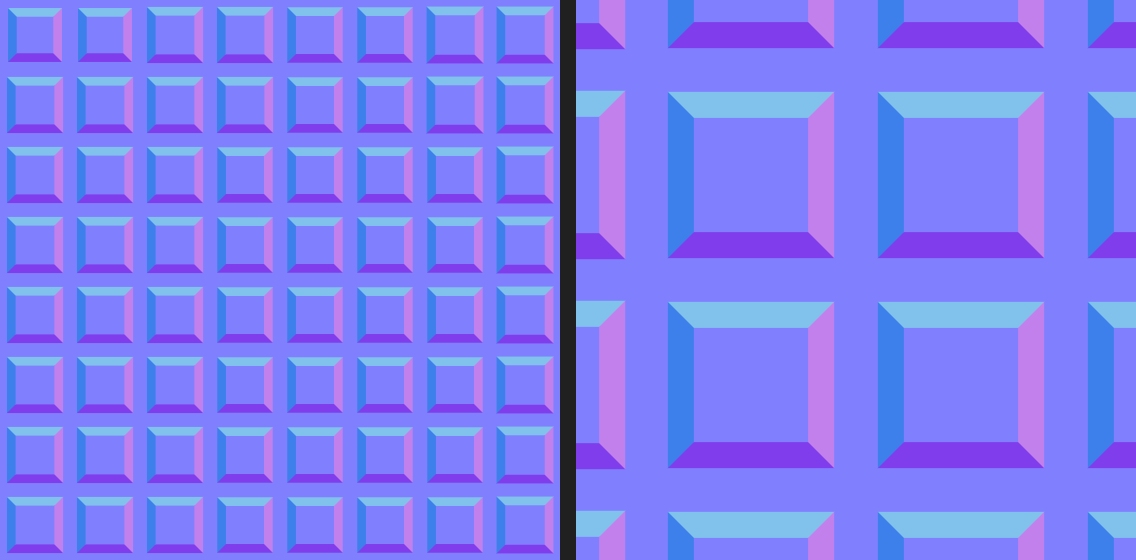
Left, the full canvas; right, a detail of the centre.
Write a Shadertoy shader that draws this texture map.

```glsl
// Tangent-space normal map of an 8 by 8 grid of raised square studs.
// Each cell uses a box distance to mask a bevel ring, whose four faces
// tilt outward; stud size shifts slightly between zones of the grid.

const float REPEATS = 8.0;
const float BEVEL_WIDTH = 0.124;  // in cells
const float BEVEL_TILT = 0.525;   // sideways part of the bevel normal
const float BASE_HALF_SIZE = 0.396;

// Antialiased step: 0 below the edge, 1 above it.
float softStep(float edge, float value, float blur) {
    return clamp((value - edge) / blur + 0.5, 0.0, 1.0);
}

// Half the stud's width, in cells, with small zone-wise variation.
float studHalfSize(vec2 cell) {
    float upperRows = step(5.5, cell.y);
    float leftZone = 1.0 - step(2.5 + upperRows, cell.x);
    float rightZone = step(6.5 - upperRows, cell.x);
    float topLeftCorner = step(6.5, cell.y) * (1.0 - step(1.5, cell.x));
    return BASE_HALF_SIZE + 0.005 * leftZone + 0.010 * rightZone
         - 0.016 * topLeftCorner;
}

// Coverage of the sloped ring between the stud's base and its flat top.
float bevelMask(vec2 p, float halfSize, float width, float blur) {
    float boxRadius = max(abs(p.x), abs(p.y));
    float insideBase = 1.0 - softStep(halfSize, boxRadius, blur);
    float outsideTop = softStep(halfSize - width, boxRadius, blur);
    return insideBase * outsideTop;
}

// Outward normal of the face at p, blended across the mitred corners.
vec3 bevelNormal(vec2 p, float tilt, float blur) {
    float sideFace = softStep(0.0, abs(p.x) - abs(p.y), 1.414 * blur);
    vec2 outward = sign(p) * vec2(sideFace, 1.0 - sideFace);
    return vec3(outward * tilt, sqrt(1.0 - tilt * tilt));
}

void mainImage(out vec4 fragColor, in vec2 fragCoord) {
    // Wrapped cell coordinates, centred on each stud
    vec2 grid = fragCoord / iResolution.xy * REPEATS;
    vec2 cell = mod(floor(grid), REPEATS);
    vec2 p = fract(grid) - 0.5;
    float blur = REPEATS / min(iResolution.x, iResolution.y);

    // Flat ground and stud tops, with sloped bevels between
    float bevel = bevelMask(p, studHalfSize(cell), BEVEL_WIDTH, blur);
    vec3 flatNormal = vec3(0.0, 0.0, 1.0);
    vec3 normal = mix(flatNormal, bevelNormal(p, BEVEL_TILT, blur), bevel);

    // Encode the normal as a colour
    fragColor = vec4(normal * 0.5 + 0.5, 1.0);
}
```
